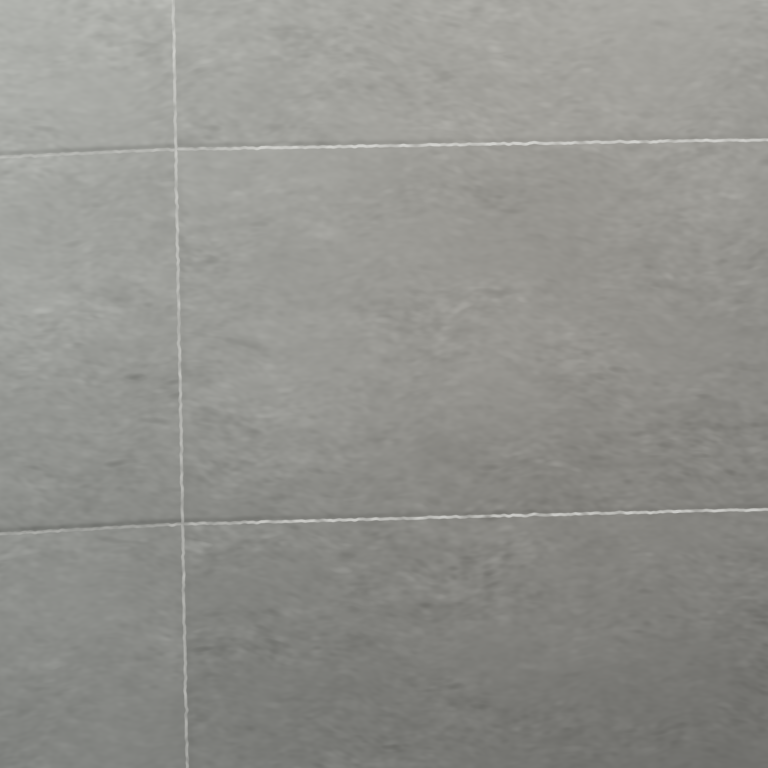
Give the GLSL for this texture, as a WebGL 1 fragment shader.

```glsl
precision highp float;
// Large grey stone wall tiles in a stacked grid, seen slightly askew, with thin pale joints.
// Joints are distances to bent grid lines; the stone is layered cellular flecks stretched
// sideways, over a soft fall of light from the upper left.

uniform vec2 u_resolution;

const vec2 TILE_SIZE = vec2(1.02, 0.488);
const vec2 CROSSING = vec2(0.2435, 0.3177);   // where the lower joints meet
const float COLUMN_LEAN = -0.0182;
const float SLOPE_LEFT = 0.054;               // row joint slope on each side of the column joint
const float SLOPE_RIGHT = 0.0256;
const float SLOPE_FADE = 0.019;               // rows flatten towards the top
const float JOINT_HALF_WIDTH = 0.0019;
const float JOINT_WOBBLE = 0.0009;
const float SHADOW_WIDTH = 0.0036;

const vec3 STONE_DARK = vec3(0.446, 0.447, 0.434);
const vec3 LIGHT_RISE = vec3(0.188, 0.188, 0.183);
const vec3 LIGHT_LEFT = vec3(0.054, 0.060, 0.060);
const vec3 WARM_STAIN = vec3(0.010, 0.001, -0.003);
const vec3 JOINT_COLOR = vec3(0.80, 0.80, 0.785);
const float TILE_VARIATION = 0.008;
const float CLOUD_STRENGTH = 0.016;
const float STREAK_STRENGTH = 0.015;
const float SPECK_STRENGTH = 0.029;
const float SCRATCH_STRENGTH = 0.040;

vec3 hash3(vec2 p) {
  vec3 q = vec3(dot(p, vec2(127.1, 311.7)),
                dot(p, vec2(269.5, 183.3)),
                dot(p, vec2(419.2, 371.9)));
  return fract(sin(q) * 43758.54);
}

// Cellular noise: one soft light or dark fleck per cell, about -1 to 1
float flecks(vec2 p) {
  vec2 cell = floor(p);
  vec2 local = p - cell;
  float total = 0.0;
  for (int j = -1; j <= 1; j++) {
    for (int i = -1; i <= 1; i++) {
      vec2 neighbour = vec2(float(i), float(j));
      vec3 h = hash3(cell + neighbour);
      vec2 d = neighbour + h.xy - local;
      float bump = max(0.0, 1.0 - dot(d, d));
      total += (2.0 * h.z - 1.0) * bump * bump;
    }
  }
  return total;
}

// Brushed stone grain: broad clouds, streaks, fine specks and sparse scratches
float stoneGrain(vec2 p) {
  p.y += 0.008 * sin(11.0 * p.x + 5.0 * p.y) + 0.003 * sin(37.0 * p.x - 19.0 * p.y);
  p.y += 0.06 * p.x;
  float clouds = flecks(p * vec2(4.0, 7.0));
  float streaks = 0.6 * flecks(p * vec2(13.0, 33.0) + 7.3)
                + 0.7 * flecks(p * vec2(29.0, 72.0) + 17.9);
  float specks = 0.45 * flecks(p * vec2(54.0, 115.0) + 13.1)
               + 0.62 * flecks(p * vec2(105.0, 195.0) + 21.9);
  float scratch = flecks(p * vec2(42.0, 125.0) + 43.3);
  scratch = sign(scratch) * max(abs(scratch) - 0.55, 0.0);
  float patchiness = max(0.5, 0.9 + 0.5 * flecks(p * vec2(8.0, 15.0) + 31.7));
  float detail = STREAK_STRENGTH * streaks + SPECK_STRENGTH * specks + SCRATCH_STRENGTH * scratch;
  return CLOUD_STRENGTH * clouds + detail * patchiness;
}

// Signed distance to the nearest multiple of a period
float lineOffset(float x, float period) {
  return (fract(x / period + 0.5) - 0.5) * period;
}

float jointMask(float offset, float blur) {
  return 1.0 - smoothstep(JOINT_HALF_WIDTH - blur, JOINT_HALF_WIDTH + blur, abs(offset));
}

void main() {
  vec2 uv = gl_FragCoord.xy / u_resolution;
  float blur = max(0.9 / min(u_resolution.x, u_resolution.y), 0.0012);

  // Skewed grid coordinates, zero on the joints
  float across = uv.x - CROSSING.x - COLUMN_LEAN * uv.y;
  float slope = (across < 0.0 ? SLOPE_LEFT : SLOPE_RIGHT) - SLOPE_FADE * (uv.y - CROSSING.y);
  vec2 grid = vec2(across, uv.y - CROSSING.y - slope * across);
  vec2 tile = floor(grid / TILE_SIZE);
  vec3 tileRandom = hash3(tile + 3.7);

  // Light, stain and grain of the stone
  vec3 color = STONE_DARK + LIGHT_RISE * uv.y + LIGHT_LEFT * (1.0 - uv.x);
  vec2 stainOffset = (uv - vec2(0.70, 0.62)) * vec2(2.6, 1.7);
  color += WARM_STAIN * exp(-dot(stainOffset, stainOffset));
  color += TILE_VARIATION * (tileRandom.x - 0.5);
  color += stoneGrain(grid + 5.0 * tileRandom.yz);

  // Thin shade beside the joints, strongest above the rows at the left
  vec2 offset = vec2(lineOffset(grid.x, TILE_SIZE.x), lineOffset(grid.y, TILE_SIZE.y));
  float leftness = 1.0 - smoothstep(0.05, 0.75, uv.x);
  vec2 shade = (offset - vec2(0.005, 0.0045)) / SHADOW_WIDTH;
  color -= mix(0.030, 0.070, leftness) * exp(-shade.y * shade.y);
  color -= 0.012 * exp(-shade.x * shade.x);

  // Ragged joints with uneven filling
  vec2 ragged = vec2(flecks(vec2(3.5, uv.y * 170.0)), flecks(vec2(uv.x * 170.0, 8.5)));
  offset += JOINT_WOBBLE * ragged;
  float wear = 0.84 + 0.36 * flecks(uv * 120.0);
  float columnJoint = 0.66 * jointMask(offset.x, blur);
  float rowFill = mix(0.44, 0.98, smoothstep(-0.06, 0.14, across));
  float rowJoint = rowFill * jointMask(offset.y, blur);
  vec3 jointColor = JOINT_COLOR + 0.06 * (uv.y - 0.5);
  color = mix(color, jointColor, clamp(max(columnJoint, rowJoint) * wear, 0.0, 1.0));

  gl_FragColor = vec4(color, 1.0);
}
```
